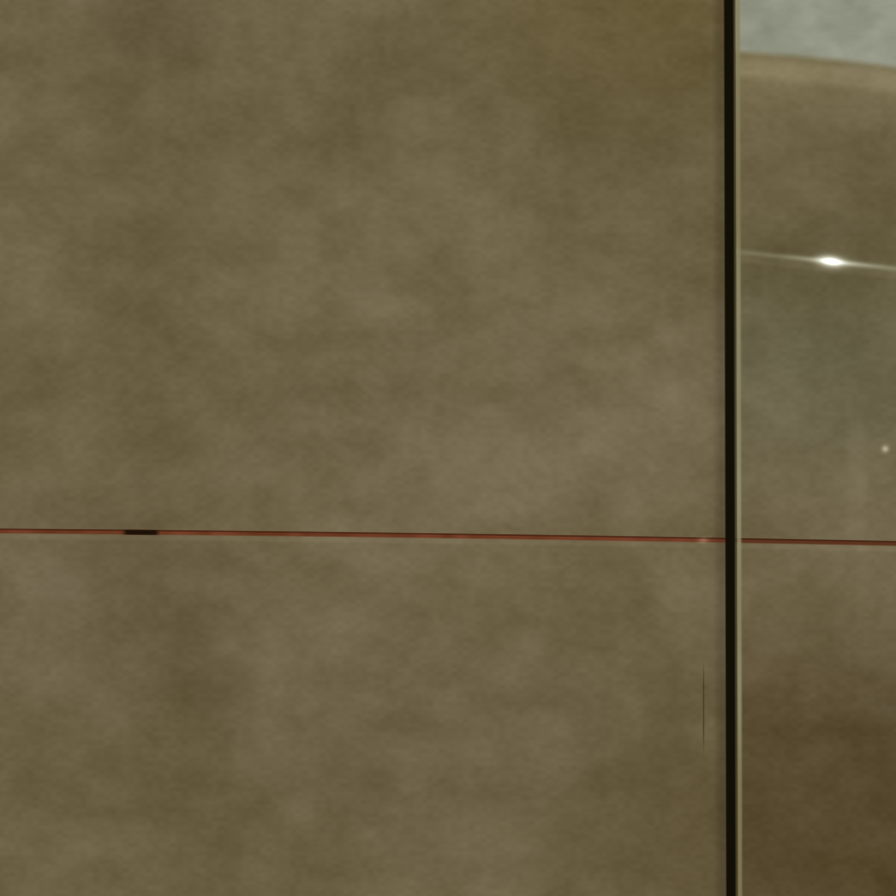
Write a three.js fragment shader that draws this texture.

```glsl
varying vec2 vUv;

float hash(vec2 p) {
  return fract(sin(dot(p, vec2(127.1, 311.7))) * 43758.5453);
}

float noise(vec2 p) {
  vec2 i = floor(p), f = fract(p);
  f = f * f * (3.0 - 2.0 * f);
  return mix(mix(hash(i), hash(i + vec2(1.0, 0.0)), f.x),
             mix(hash(i + vec2(0.0, 1.0)), hash(i + vec2(1.0)), f.x), f.y);
}

float fbm(vec2 p) {
  float sum = 0.0, amp = 0.5;
  for (int i = 0; i < 5; i++) {
    sum += amp * noise(p);
    p = mat2(1.6, 1.2, -1.2, 1.6) * p + 7.3;
    amp *= 0.55;
  }
  return sum / 1.055;
}

// Soft elliptical spot, 1 at its centre
float blob(vec2 p, vec2 centre, vec2 radius) {
  vec2 d = (p - centre) / radius;
  return exp(-dot(d, d));
}

// Smooth-edged interval from a to b
float band(float x, float a, float b, float soft) {
  return smoothstep(a - soft, a + soft, x) * (1.0 - smoothstep(b - soft, b + soft, x));
}

// Mottled stone with broad clouds and fine grain
vec3 stone(vec2 p) {
  float cloud = fbm(p * vec2(6.0, 7.0) + 3.0) - 0.5;
  float mottle = fbm(p * vec2(24.0, 32.0) + 19.0) - 0.5;
  float grain = noise(p * vec2(150.0, 210.0)) - 0.5;
  vec3 col = vec3(0.425, 0.380, 0.272);
  col += cloud * vec3(0.10, 0.10, 0.11) + mottle * vec3(0.075) + grain * 0.022;
  col += vec3(0.020, 0.020, 0.030) * blob(p, vec2(0.10, 0.33), vec2(0.16, 0.12));
  col += vec3(0.018, 0.018, 0.028) * blob(p, vec2(0.48, 0.17), vec2(0.22, 0.12));
  col += vec3(0.020, 0.018, 0.024) * blob(p, vec2(0.55, 0.50), vec2(0.30, 0.10));
  col -= vec3(0.050, 0.050, 0.045) * blob(p, vec2(0.17, 0.97), vec2(0.07, 0.05));
  col -= vec3(0.030, 0.035, 0.055) * blob(p, vec2(0.74, 1.00), vec2(0.22, 0.13));
  col -= vec3(0.025) * blob(p, vec2(0.21, 0.28), vec2(0.08, 0.10));
  col -= vec3(0.025) * blob(p, vec2(0.42, 0.55), vec2(0.10, 0.06));
  col -= vec3(0.055, 0.060, 0.060) * blob(p, vec2(0.80, 0.06), vec2(0.16, 0.17));
  return col;
}

// Tint and reflections of the glass pane
vec3 glass(vec3 col, vec2 p) {
  float across = p.x - 0.828;
  col += vec3(-0.030, -0.010, -0.005) * blob(p, vec2(0.90, 0.60), vec2(0.30, 0.14));
  col -= vec3(0.050, 0.055, 0.050) * (1.0 - smoothstep(0.18, 0.42, p.y));
  col -= vec3(0.035, 0.035, 0.030) * blob(p, vec2(1.0, 0.17), vec2(0.08, 0.10));
  col += 0.025 * band(p.x, 0.945, 0.965, 0.006) * band(p.y, 0.40, 0.53, 0.03);

  // Pale reflection with a curved lower rim
  float rim = p.y - (0.941 - 0.055 * across - 0.25 * across * across);
  float haze = fbm(p * vec2(20.0, 30.0)) - 0.5;
  col += vec3(0.06, 0.065, 0.060) * smoothstep(-0.11, -0.02, rim);
  col += vec3(0.060, 0.060, 0.055) * band(rim, -0.028, -0.006, 0.007);
  col = mix(col, vec3(0.59, 0.60, 0.53) + haze * 0.16, smoothstep(-0.005, 0.006, rim));

  // Glint on a thin slanted streak
  float streak = p.y - (0.719 - 0.108 * across);
  float fade = 0.25 + 0.75 * exp(-pow((p.x - 0.935) / 0.045, 2.0));
  col += vec3(0.28, 0.31, 0.32) * fade * exp(-pow(streak / 0.0032, 2.0));
  col += 0.03 * band(streak, -0.012, 0.0, 0.003);
  col += vec3(0.65, 0.70, 0.75) * blob(vec2(p.x, streak), vec2(0.928, 0.0), vec2(0.013, 0.006));
  col += 0.28 * blob(p, vec2(0.988, 0.499), vec2(0.004));
  return col;
}

// Thin red seam with a dark chip
vec3 seam(vec3 col, vec2 p, float pane) {
  float d = p.y - (0.4076 - 0.008 * p.x - 0.006 * p.x * p.x);
  float wear = noise(vec2(p.x * 70.0, 4.0));
  vec3 red = mix(vec3(0.39, 0.20, 0.11), vec3(0.47, 0.25, 0.16), wear);
  red = mix(red, vec3(0.36, 0.20, 0.12), pane);
  col += 0.025 * band(d, -0.009, -0.003, 0.002);
  col = mix(col, red, band(d, -0.0027, 0.0022, 0.0013));
  col = mix(col, vec3(0.20, 0.09, 0.04), 0.55 * band(d, 0.0008, 0.0026, 0.0008));
  float chip = band(p.x, 0.139, 0.176, 0.004) * band(d, -0.0030, 0.0022, 0.0012);
  col = mix(col, vec3(0.11, 0.07, 0.03), chip);
  return col + 0.20 * blob(p, vec2(0.785, 0.397), vec2(0.006, 0.003));
}

void main() {
  vec2 p = vUv;
  float edge = p.x - (0.8168 - 0.0025 * p.y);
  float pane = smoothstep(0.004, 0.007, edge);

  vec3 col = stone(p);
  col = mix(col, glass(col, p), pane);
  col = seam(col, p, pane);

  // Hairline crack
  float crack = band(p.x, 0.7845, 0.7860, 0.001) * band(p.y, 0.17, 0.25, 0.02);
  col = mix(col, vec3(0.25, 0.17, 0.10), 0.6 * crack);

  // Dark joint and the lit edge of the pane
  col *= 1.0 - 0.15 * band(edge, -0.016, 0.0, 0.006);
  vec3 lit = mix(vec3(0.50, 0.47, 0.33), vec3(0.58, 0.57, 0.45), noise(vec2(p.y * 9.0, 2.0)));
  col = mix(col, lit, 0.85 * band(edge, 0.0065, 0.0115, 0.0018));
  col = mix(col, vec3(0.25, 0.22, 0.12), 0.8 * band(edge, 0.003, 0.0065, 0.001));
  col = mix(col, vec3(0.07, 0.06, 0.025), band(edge, -0.0062, 0.0042, 0.0014));

  gl_FragColor = vec4(clamp(col, 0.0, 1.0), 1.0);
}
```
